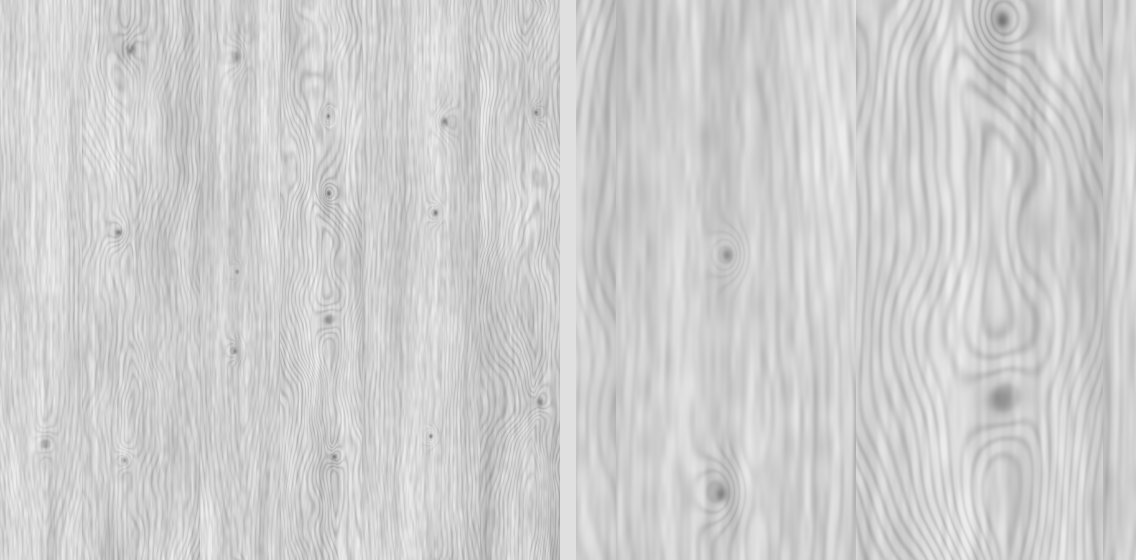
Left, the full canvas; right, a detail of the centre.
Write a WebGL 1 fragment shader that draws this texture.

```glsl
precision highp float;
// Pale grey wooden planks with upright grain, arched growth rings and small knots.

uniform vec2 u_resolution;

const float TAU = 6.2831853;
const float BASE_TONE = 0.832;
const float KNOT_TONE = 0.42;
const float KNOT_ROWS = 4.0;

float hash(vec2 p) {
  vec3 q = fract(p.xyx * 0.1031);
  q += dot(q, q.yzx + 33.33);
  return fract((q.x + q.y) * q.z);
}

float noise(vec2 p) {
  vec2 cell = floor(p);
  vec2 f = fract(p);
  f = f * f * (3.0 - 2.0 * f);
  float low = mix(hash(cell), hash(cell + vec2(1.0, 0.0)), f.x);
  float high = mix(hash(cell + vec2(0.0, 1.0)), hash(cell + 1.0), f.x);
  return mix(low, high, f.y);
}

// Noise centred on zero, with its own frequency on each axis.
float grain(vec2 p, vec2 frequency, float seed) {
  return noise(p * frequency + seed) - 0.5;
}

// Knots near the heart line: x = bulge of the rings, y = dark core, z = shade around it.
vec3 knots(vec2 p, float heart, float seed) {
  vec3 sum = vec3(0.0);
  for (int i = -1; i <= 1; i++) {
    float row = floor(p.y * KNOT_ROWS) + float(i);
    vec2 key = vec2(row + 9.0, seed);
    float present = step(0.35, hash(key));
    float size = mix(0.003, 0.009, hash(key + 3.1));
    vec2 spot = vec2(heart + 0.04 * (hash(key + 5.7) - 0.5),
                     (row + hash(key + 8.3)) / KNOT_ROWS);
    vec2 d = (p - spot) / (size * vec2(1.0, 1.3));
    float r2 = dot(d, d);
    float shade = exp(-dot(d * vec2(0.25, 0.12), d * vec2(0.25, 0.12)));
    sum += present * vec3(exp(-r2 * 0.1), exp(-r2 * 1.2), shade);
  }
  return sum;
}

// Ring count outward from the heart; whole numbers lie on the ring lines.
float ringField(vec2 p, float heart, float wave, float seed) {
  float bend = 0.055 * grain(p, vec2(9.0, 6.0), seed)
             + 0.022 * grain(p, vec2(28.0, 19.0), seed + 4.0);
  float x = p.x - heart + bend * wave;
  float reach = sqrt(x * x + 0.00002);
  float arches = 9.0 * grain(p, vec2(4.0, 3.0), seed + 7.0);
  float swirl = 6.0 * wave * grain(p, vec2(15.0, 7.0), seed + 11.0);
  float jitter = 0.5 * grain(p, vec2(70.0, 24.0), seed + 13.0);
  return reach * 115.0 + arches + swirl + jitter + 4.0 * knots(p, heart, seed).x;
}

// Ring lines that fade out where they grow too tight for the pixel size.
float ringLine(float field, float cyclesPerPixel) {
  float line = 0.5 + 0.5 * cos(TAU * field);
  float fade = 1.0 - smoothstep(0.28, 0.6, cyclesPerPixel);
  return (line * line - 0.375) * fade;
}

void main() {
  vec2 p = gl_FragCoord.xy / u_resolution;
  vec2 pixel = 1.0 / u_resolution;

  // Plank layout: narrow, wide, narrow in each half of the canvas.
  float side = floor(p.x * 2.0);
  float x = p.x - side * 0.5;
  float left = x < 0.147 ? 0.0 : (x < 0.357 ? 0.147 : 0.357);
  float right = x < 0.147 ? 0.147 : (x < 0.357 ? 0.357 : 0.5);
  float wide = step(0.147, x) * step(x, 0.357);
  float wave = side < 0.5 ? mix(0.15, 0.65, wide) : mix(1.0, 0.3, wide);
  float seed = (left * 100.0 + side * 57.0) * 1.37 + 5.0;
  float heart = side * 0.5 + mix(left, right, mix(0.35, 0.65, hash(vec2(seed, 2.0))));
  float edge = min(x - left, right - x);

  // Growth rings, with broader tone bands that follow them.
  float field = ringField(p, heart, wave, seed);
  float fieldX = ringField(p + vec2(pixel.x, 0.0), heart, wave, seed);
  float fieldY = ringField(p + vec2(0.0, pixel.y), heart, wave, seed);
  float slope = length(vec2(fieldX, fieldY) - field);
  float ringDepth = mix(0.045, 0.075, wave) * (0.6 + 0.8 * noise(p * vec2(22.0, 6.0) + seed));
  float tone = BASE_TONE - ringDepth * ringLine(field, slope);
  tone += 0.06 * grain(vec2(field, p.y), vec2(0.4, 1.5), seed);

  // Long streaks, cloudy patches and fine fibres.
  tone += 0.08 * grain(p, vec2(45.0, 1.6), seed + 17.0);
  tone += 0.05 * grain(p, vec2(120.0, 3.0), seed + 19.0);
  tone += mix(0.05, 0.11, wave) * grain(p, vec2(14.0, 5.0), seed + 23.0);
  tone += 0.08 * grain(p, vec2(250.0, 14.0), seed + 29.0);
  tone += 0.07 * grain(p, vec2(340.0, 60.0), seed + 31.0);

  // Plank tint, shaded borders and thin soft seams.
  tone -= 0.018 * wave + 0.03 * wave * exp(-edge * 55.0);
  tone -= 0.025 * (1.0 - smoothstep(0.0, 0.003, edge));

  // Knots with a smoky shade around a dark core.
  vec3 knot = knots(p, heart, seed);
  tone -= 0.06 * knot.z * noise(p * vec2(90.0, 40.0) + seed);
  float core = min(knot.y, 1.0) * (0.35 + 0.65 * noise(p * vec2(160.0, 130.0)));
  tone = mix(tone, KNOT_TONE, core);

  gl_FragColor = vec4(vec3(clamp(tone, 0.3, 0.92)), 1.0);
}
```
